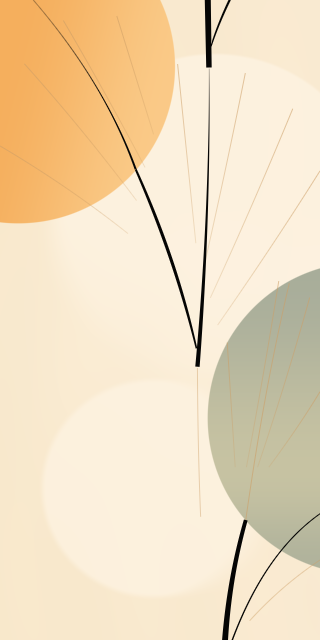
Reproduce this background procedurally as a Shadertoy shader.

```glsl
vec2 curve(vec2 a, vec2 m, vec2 b, float t) {
    return mix(mix(a, m, t), mix(m, b, t), t);
}

// Coverage of a shape from its signed distance
float fill(float d, float blur) {
    return 1.0 - smoothstep(-blur, blur, d);
}

// Flat-ended curved stroke; halfWidths apply at start, middle control and end
float stroke(vec2 p, vec2 a, vec2 m, vec2 b, vec3 halfWidths) {
    float px = 1.0 / iResolution.x;
    float t = clamp(dot(p - a, b - a) / dot(b - a, b - a), 0.0, 1.0);
    vec2 tangent = b - a;
    for (int i = 0; i < 4; i++) {
        tangent = 2.0 * mix(m - a, b - m, t);
        vec2 offset = p - curve(a, m, b, t);
        t = clamp(t + dot(offset, tangent) / dot(tangent, tangent), -0.2, 1.2);
    }
    float width = mix(mix(halfWidths.x, halfWidths.y, t), mix(halfWidths.y, halfWidths.z, t), t);
    width = max(width, 0.0002);
    float drawn = max(width, 0.5 * px);
    float side = clamp((drawn - distance(p, curve(a, m, b, t))) / px + 0.5, 0.0, 1.0);
    float ends = clamp((0.5 - abs(t - 0.5)) * length(tangent) / px + 0.5, 0.0, 1.0);
    return side * ends * width / drawn;
}

// Four hairlines whose tips follow a curve and whose bases follow a line
float fan(vec2 p, vec2 tipA, vec2 tipM, vec2 tipB, vec2 baseA, vec2 baseB) {
    float ink = 0.0;
    for (int i = 0; i < 4; i++) {
        float k = float(i) / 3.0;
        vec2 tip = curve(tipA, tipM, tipB, k);
        vec2 base = mix(baseA, baseB, k);
        vec2 bend = 0.5 * (tip + base) + vec2(0.015, 0.01) * k;
        ink = max(ink, stroke(p, tip, bend, base, vec3(0.0012, 0.001, 0.0005)));
    }
    return ink;
}

void mainImage(out vec4 fragColor, in vec2 fragCoord) {
    vec2 p = fragCoord / iResolution.xy * vec2(1.0, 2.0);
    float edge = 0.8 / iResolution.x;
    vec3 cream = vec3(0.992, 0.95, 0.88);
    vec3 tan_ = vec3(0.80, 0.62, 0.40);
    vec3 black = vec3(0.02, 0.02, 0.015);

    // Warm paper with a faint wash
    vec3 color = mix(vec3(0.972, 0.908, 0.795), vec3(0.978, 0.918, 0.82), p.x);
    color += 0.003 * sin(p.x * 17.0 + sin(p.y * 3.0)) * sin(p.y * 4.0 + 1.0);
    color = mix(color, cream, 0.4 * exp(-3.5 * dot(p - vec2(0.55, 1.0), p - vec2(0.55, 1.0))));

    // Pale discs, dissolving toward their far sides
    float upper = fill(distance(p, vec2(0.672, 1.323)) - 0.508, 0.006 + 0.06 * smoothstep(1.7, 1.1, p.y));
    color = mix(color, cream, upper * smoothstep(0.75, 1.45, p.y + 0.4 * p.x) * 0.85);
    float lower = length((p - vec2(0.482, 0.474)) * vec2(0.97, 1.0)) - 0.339;
    color = mix(color, cream, 0.8 * fill(lower, 0.012 + 0.05 * smoothstep(0.5, 0.8, p.x)));

    // Orange disc
    vec3 orange = mix(vec3(0.96, 0.685, 0.365), vec3(0.98, 0.79, 0.53),
                      smoothstep(0.0, 0.55, p.x + 0.25 * (1.75 - p.y)));
    color = mix(color, orange, fill(distance(p, vec2(0.057, 1.792)) - 0.49, edge));

    // Sage disc, lightest below its middle
    vec3 sage = mix(vec3(0.66, 0.68, 0.605), vec3(0.775, 0.76, 0.635), smoothstep(1.15, 0.55, p.y));
    sage = mix(sage, vec3(0.69, 0.70, 0.61), smoothstep(0.52, 0.22, p.y));
    color = mix(color, sage, fill(distance(p, vec2(1.137, 0.693)) - 0.488, edge));

    // Fine veins
    float veins = fan(p, vec2(0.365, 1.95), vec2(0.08, 2.02), vec2(0.0, 1.544), vec2(0.48, 1.58), vec2(0.40, 1.27));
    veins = max(veins, fan(p, vec2(0.555, 1.8), vec2(0.92, 1.82), vec2(1.0, 1.466), vec2(0.612, 1.24), vec2(0.68, 0.984)));
    veins = max(veins, fan(p, vec2(0.71, 0.93), vec2(1.0, 1.4), vec2(1.0, 0.776), vec2(0.735, 0.54), vec2(0.84, 0.54)));
    veins = max(veins, stroke(p, vec2(0.904, 1.115), vec2(0.825, 0.78), vec2(0.768, 0.375), vec3(0.0012)));
    veins = max(veins, stroke(p, vec2(0.617, 0.85), vec2(0.618, 0.6), vec2(0.627, 0.385), vec3(0.0009)));
    veins = max(veins, stroke(p, vec2(1.0, 0.25), vec2(0.88, 0.17), vec2(0.78, 0.06), vec3(0.0009)));
    color = mix(color, tan_, 0.75 * veins);

    // Dark stems
    float ink = stroke(p, vec2(0.104, 2.0), vec2(0.326, 1.742), vec2(0.424, 1.471), vec3(0.0005, 0.0008, 0.0032));
    ink = max(ink, stroke(p, vec2(0.424, 1.471), vec2(0.548, 1.193), vec2(0.614, 0.911), vec3(0.0032, 0.007, 0.0025)));
    ink = max(ink, stroke(p, vec2(0.654, 1.786), vec2(0.656, 1.32), vec2(0.617, 0.854), vec3(0.0004, 0.003, 0.0068)));
    ink = max(ink, stroke(p, vec2(0.649, 2.02), vec2(0.651, 1.9), vec2(0.653, 1.789), vec3(0.0095, 0.009, 0.0085)));
    ink = max(ink, stroke(p, vec2(0.724, 2.013), vec2(0.683, 1.93), vec2(0.659, 1.854), vec3(0.0035, 0.003, 0.002)));
    ink = max(ink, stroke(p, vec2(0.768, 0.375), vec2(0.714, 0.185), vec2(0.702, -0.02), vec3(0.006, 0.007, 0.0095)));
    ink = max(ink, stroke(p, vec2(1.005, 0.398), vec2(0.828, 0.276), vec2(0.724, -0.005), vec3(0.0015, 0.0018, 0.0022)));
    color = mix(color, black, ink);

    fragColor = vec4(color, 1.0);
}
```
